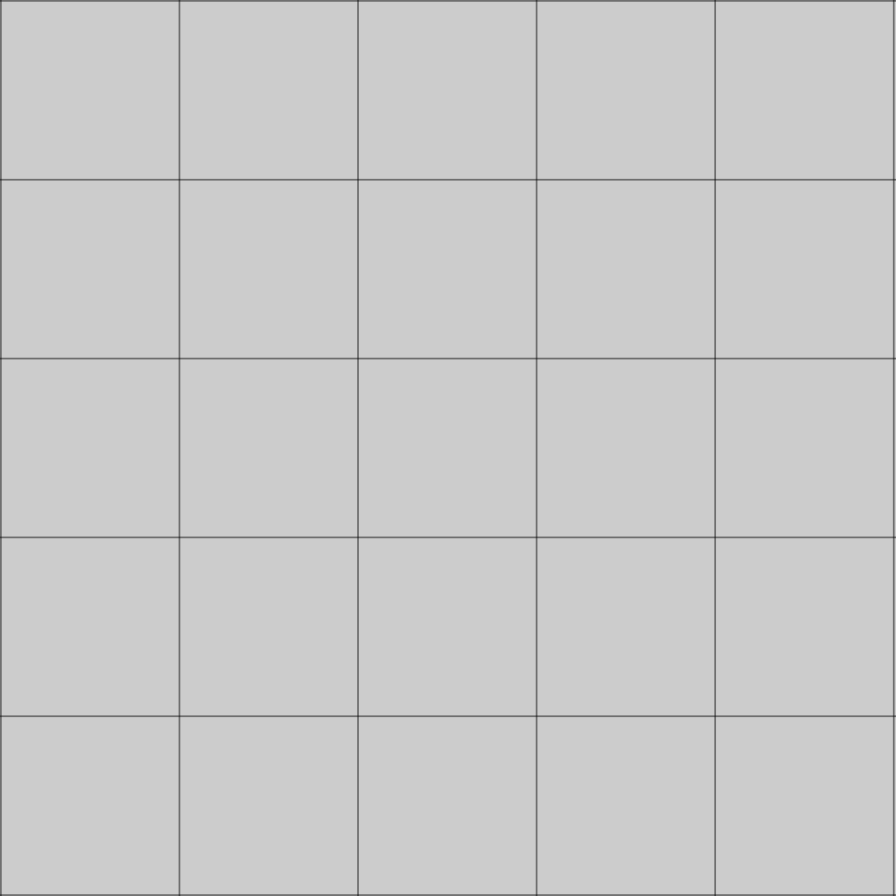
Reproduce this pattern procedurally as a three.js fragment shader.

```glsl
// Five by five pale grey square cells ruled with hairline dark grey lines.
// Each axis repeats a line by its distance to the nearest multiple of the
// pitch; box-filtered coverage smooths it, and crossings darken twice.

varying vec2 vUv;

// Share of the pixel footprint covered by the nearest line on each axis.
vec2 lineCoverage(vec2 p, vec2 pitch, float width, vec2 footprint) {
  vec2 toLine = abs(p - pitch * floor(p / pitch + 0.5));
  vec2 overlap = min(toLine + 0.5 * footprint, vec2(0.5 * width))
               - max(toLine - 0.5 * footprint, vec2(-0.5 * width));
  return clamp(overlap / footprint, 0.0, 1.0);
}

void main() {
  vec2 footprint = max(fwidth(vUv), vec2(0.00001));

  // Measure from the centres of the first lines, at the left and top edges.
  vec2 fromCorner = vec2(vUv.x, 1.0 - vUv.y) - 0.00098;
  vec2 coverage = lineCoverage(fromCorner, vec2(0.1993, 0.1996), 0.00195, footprint);

  // Translucent ink: each line scales down the cell colour.
  vec2 ink = 1.0 - 0.46 * coverage;
  gl_FragColor = vec4(vec3(0.8) * ink.x * ink.y, 1.0);
}
```
